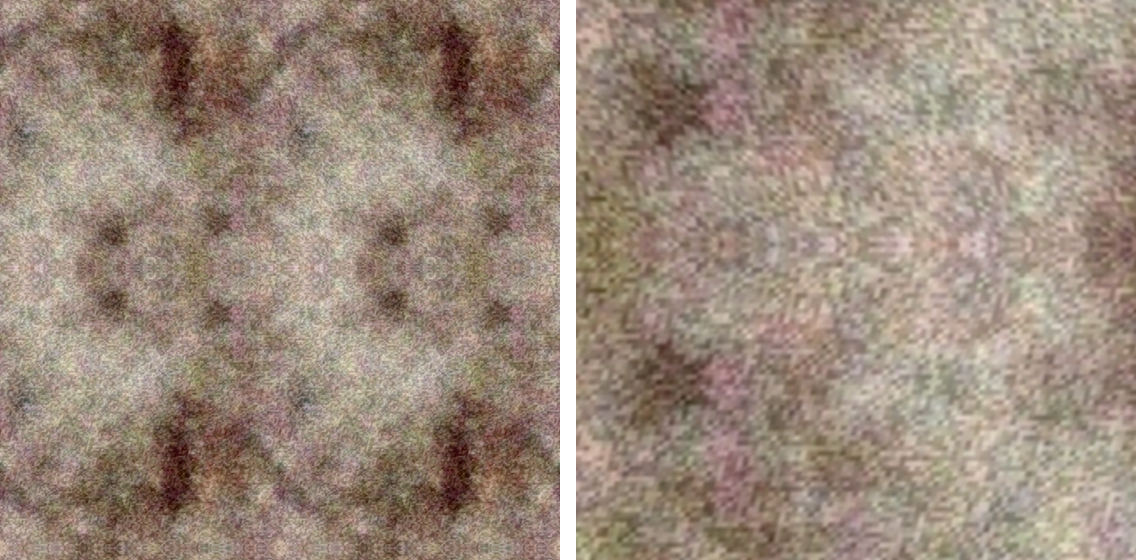
Left: the whole. Right: its middle third, enlarged.
This pattern is drawn by a WebGL 1 fragment shader. Its source:

```glsl
precision highp float;
// Weathered plaster: two tiles across, one down, each mirrored about a level axis.
// Soft stains and bands are laid over mottled cream, with ragged edges from
// wrapping value noise, then covered with patchy tints and a fine grain.

uniform vec2 u_resolution;

#define TILES_ACROSS 2.0
#define MIRROR_HEIGHT 0.521
#define WARP 0.07
#define MOTTLE 0.34
#define GRAIN 0.35
#define TINT 0.13
#define CREAM vec3(0.665, 0.605, 0.555)
#define PALE vec3(0.735, 0.70, 0.635)
#define UMBER vec3(0.34, 0.24, 0.185)
#define OLIVE vec3(0.45, 0.38, 0.23)
#define OXBLOOD vec3(0.27, 0.115, 0.095)
#define MAUVE vec3(0.47, 0.36, 0.34)

vec2 p;        // warped position in the tile
float ragged;  // uneven strength of every stain
vec3 col;      // colour built up so far

float hash(vec2 q) {
  vec3 h = fract(vec3(q.xyx) * 0.1031);
  h += dot(h, h.yzx + 33.33);
  return fract((h.x + h.y) * h.z);
}

// Value noise whose columns wrap after "period" cells.
float noise(vec2 q, float period, float seed) {
  q *= period;
  vec2 cell = floor(q), f = fract(q);
  f = f * f * (3.0 - 2.0 * f);
  float x0 = mod(cell.x, period) + seed, x1 = mod(cell.x + 1.0, period) + seed;
  return mix(mix(hash(vec2(x0, cell.y)), hash(vec2(x1, cell.y)), f.x),
             mix(hash(vec2(x0, cell.y + 1.0)), hash(vec2(x1, cell.y + 1.0)), f.x), f.y);
}

float fbm(vec2 q, float period, float seed) {
  float sum = 0.0, weight = 0.5;
  for (int i = 0; i < 4; i++) {
    sum += weight * noise(q, period, seed);
    period *= 2.0;
    weight *= 0.65;
    seed += 17.0;
  }
  return sum / 1.174;
}

// Offset from a centre, taking the shorter way round the tile.
vec2 offsetFrom(vec2 q, vec2 centre) {
  vec2 d = q - centre;
  return vec2(fract(d.x + 0.5) - 0.5, d.y);
}

void spot(vec3 stain, float strength, vec2 centre, vec2 radius) {
  vec2 d = offsetFrom(p, centre) / radius;
  col = mix(col, stain, min(strength * ragged * exp(-dot(d, d)), 1.0));
}

void streak(vec3 stain, float strength, vec2 a, vec2 b, float width) {
  vec2 d = offsetFrom(p, 0.5 * (a + b)), axis = 0.5 * (b - a);
  d -= axis * clamp(dot(d, axis) / dot(axis, axis), -1.0, 1.0);
  col = mix(col, stain, min(strength * ragged * exp(-dot(d, d) / (width * width)), 1.0));
}

void main() {
  vec2 uv = gl_FragCoord.xy / u_resolution;
  // Tile space: x runs 0..1 across a tile, y is the distance from the mirror axis.
  vec2 tile = vec2(fract(uv.x * TILES_ACROSS),
                   TILES_ACROSS * abs(fract(uv.y - MIRROR_HEIGHT + 0.5) - 0.5));
  p = tile + WARP * (vec2(fbm(tile, 11.0, 3.0), fbm(tile, 11.0, 151.0)) - 0.5);
  ragged = clamp(1.0 + 2.3 * (fbm(tile, 16.0, 211.0) - 0.5), 0.1, 1.7);

  // Ground and pale clearings.
  col = CREAM;
  spot(PALE, 0.75, vec2(0.27, 0.43), vec2(0.17, 0.15));
  spot(PALE, 0.60, vec2(0.52, 0.43), vec2(0.13, 0.09));
  spot(PALE, 0.45, vec2(0.09, 0.20), vec2(0.09, 0.18));

  // Broad discoloured areas.
  spot(MAUVE, 0.48, vec2(0.93, 0.38), vec2(0.14, 0.24));
  spot(MAUVE, 0.45, vec2(0.93, 0.84), vec2(0.16, 0.20));
  spot(OLIVE, 0.55, vec2(0.53, 0.79), vec2(0.24, 0.26));
  spot(UMBER, 0.30, vec2(0.38, 0.80), vec2(0.17, 0.24));
  spot(OLIVE, 0.42, vec2(0.75, 0.38), vec2(0.11, 0.10));
  spot(UMBER, 0.30, vec2(0.68, 0.08), vec2(0.24, 0.22));
  spot(OLIVE, 0.50, vec2(0.71, 0.0), vec2(0.06, 0.08));

  // Diagonal band that runs on into the next tile, and its fainter companions.
  streak(UMBER, 0.62, vec2(0.68, 0.51), vec2(0.88, 0.64), 0.055);
  streak(UMBER, 0.48, vec2(0.88, 0.64), vec2(1.28, 0.97), 0.048);
  streak(UMBER, 0.42, vec2(0.41, 0.88), vec2(0.42, 1.0), 0.04);
  streak(MAUVE, 0.50, vec2(0.98, 0.58), vec2(1.14, 0.71), 0.05);

  // Chevron opening from the axis, with faint arcs inside it.
  streak(UMBER, 0.42, vec2(0.31, 0.0), vec2(0.41, 0.13), 0.05);
  streak(UMBER, 0.42, vec2(0.42, 0.14), vec2(0.55, 0.23), 0.045);
  float reach = length(offsetFrom(tile, vec2(0.55, 0.0)));
  col -= 0.03 * cos(reach * 105.0) * smoothstep(0.20, 0.10, reach);

  // Dark spots, rust and the deep red stain.
  spot(UMBER, 0.58, vec2(0.79, 0.18), vec2(0.06, 0.06));
  spot(UMBER, 0.35, vec2(0.91, 0.33), vec2(0.05, 0.07));
  spot(UMBER, 0.50, vec2(0.33, 0.76), vec2(0.06, 0.06));
  spot(vec3(0.46, 0.28, 0.17), 0.60, vec2(0.77, 0.69), vec2(0.12, 0.11));
  spot(OXBLOOD, 0.85, vec2(0.63, 0.72), vec2(0.085, 0.16));
  spot(OXBLOOD, 0.55, vec2(0.58, 0.84), vec2(0.11, 0.05));
  streak(OXBLOOD, 0.40, vec2(0.65, 0.48), vec2(0.66, 0.64), 0.03);
  spot(OXBLOOD, 0.40, vec2(0.83, 0.87), vec2(0.05, 0.06));

  // Small grey whorl beside the tile edge.
  float rings = cos(length(offsetFrom(p, vec2(0.08, 0.49))) * 230.0);
  spot(vec3(0.34, 0.30, 0.28), 0.55 + 0.15 * rings, vec2(0.08, 0.49), vec2(0.07, 0.055));

  // Patchy mottling and tints, then a fine, slightly slanted grain.
  vec3 tint = vec3(fbm(tile, 20.0, 601.0), fbm(tile, 20.0, 709.0), fbm(tile, 20.0, 811.0)) - 0.5;
  vec2 slant = vec2(tile.x + 0.25 * tile.y, tile.y * 1.1);
  float grain = 0.7 * noise(slant, 150.0, 307.0) + 0.3 * noise(slant, 83.0, 503.0) - 0.5;
  col += MOTTLE * (fbm(tile, 12.0, 101.0) - 0.5) + TINT * tint + GRAIN * grain;
  gl_FragColor = vec4(clamp(col, 0.0, 1.0), 1.0);
}
```
